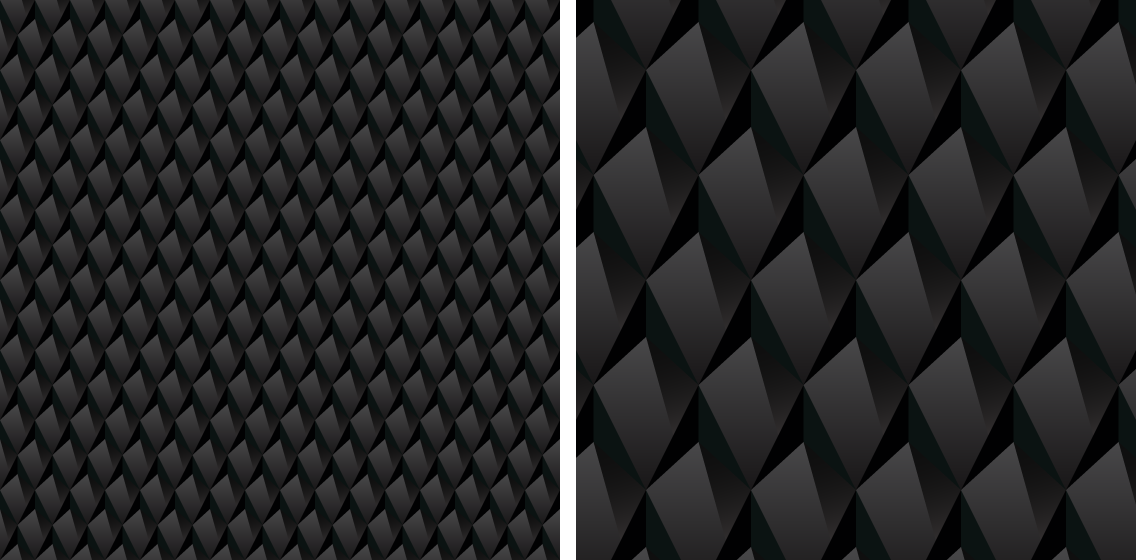
Left: the whole. Right: its middle third, enlarged.
This pattern is drawn by a Shadertoy shader. Its source:

```glsl
// Dark faceted scales: staggered rows of folded rhombi with shaded sides.
#define COLUMNS 16.0
#define ROW_PAIRS 8.0
#define APEX_Y -0.229
#define CORNER_Y 0.24
#define FACE_TOP vec3(0.284, 0.282, 0.288)
#define FACE_BOTTOM vec3(0.096, 0.088, 0.092)
#define FLANK_DARK vec3(0.056, 0.056, 0.056)
#define FLANK_LIGHT vec3(0.195, 0.182, 0.184)
#define GAP_GREEN vec3(0.042, 0.074, 0.069)
#define GAP_BLACK vec3(0.003, 0.004, 0.008)
#define SAMPLES 4

// Position inside the nearest rhombus, |x| + |y| <= 0.5, with y pointing down
vec2 rhombusCell(vec2 uv) {
    vec2 p = vec2(uv.x * COLUMNS, (1.0 - uv.y) * ROW_PAIRS - 0.5);
    p -= round(p);
    if (abs(p.x) + abs(p.y) > 0.5) p -= 0.5 * sign(p);
    return p;
}

// Height of the scale's roof line, from the apex down to the side vertices
float roofLine(float x) {
    return APEX_Y * (1.0 - 2.0 * abs(x));
}

vec3 scaleColor(vec2 p) {
    float roof = roofLine(p.x);

    // Recesses above the roof
    if (p.y < roof) return p.x < 0.0 ? GAP_BLACK : GAP_GREEN;

    // Flank right of the ridge: dark at the apex, lighter to the outer edge
    float cornerX = 0.5 - CORNER_Y;
    float ridgeX = cornerX * (p.y - APEX_Y) / (CORNER_Y - APEX_Y);
    if (p.x > ridgeX) {
        float toCorner = (p.y - roof) / (CORNER_Y - roofLine(cornerX));
        float toVertex = 2.0 * (p.x - cornerX * toCorner);
        float light = toCorner + 0.6 * toVertex;
        return mix(FLANK_DARK, FLANK_LIGHT, light * light);
    }

    // Lit front face
    float t = (p.y - APEX_Y) / (0.5 - APEX_Y);
    return mix(FACE_TOP, FACE_BOTTOM, t);
}

void mainImage(out vec4 fragColor, in vec2 fragCoord) {
    // Average a grid of samples to smooth every edge
    vec3 sum = vec3(0.0);
    for (int j = 0; j < SAMPLES; j++) {
        for (int i = 0; i < SAMPLES; i++) {
            vec2 offset = (vec2(i, j) + 0.5) / float(SAMPLES) - 0.5;
            vec2 uv = (fragCoord + offset) / iResolution.xy;
            sum += scaleColor(rhombusCell(uv));
        }
    }
    fragColor = vec4(sum / float(SAMPLES * SAMPLES), 1.0);
}
```
